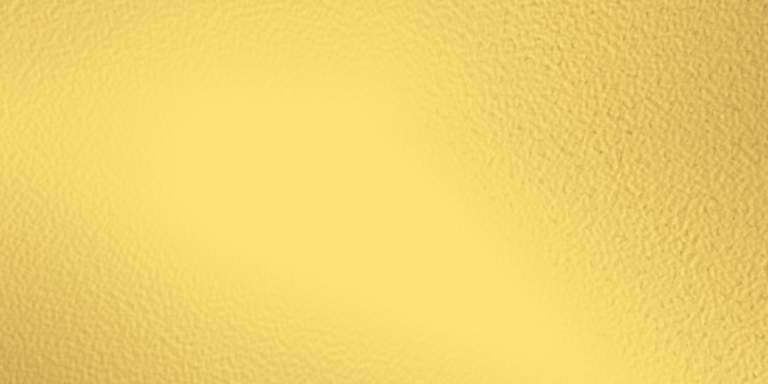
Write a Shadertoy shader that draws this texture.

```glsl
// Brushed gold foil: a soft diagonal sheen over fine embossed grain and dark pits.

const vec3  GOLD_LIGHT   = vec3(0.995, 0.885, 0.460);
const vec3  GOLD_DARK    = vec3(0.760, 0.620, 0.310);
const vec2  SHEEN_CENTRE = vec2(0.95, 0.50);
const float GRAIN_SCALE  = 70.0;   // grain cells per canvas height
const float PIT_SCALE    = 58.0;   // pit cells per canvas height
const float EMBOSS_STEP  = 0.40;   // relief light offset, in grain cells
const float RELIEF_LEFT  = 0.60;
const float RELIEF_RIGHT = 0.80;
const float PIT_DEPTH    = 0.24;

// Random gradient for a lattice cell
vec2 cellGradient(vec2 cell) {
    uvec2 n = uvec2(ivec2(cell) + 4096);
    uint h = n.x * 1597u ^ n.y * 51749u;
    h = (h ^ (h >> 15u)) * 739397u;
    h = (h ^ (h >> 13u)) * 83492u + h;
    h ^= h >> 16u;
    float angle = float(h & 65535u) / 65536.0 * 6.28319;
    return vec2(cos(angle), sin(angle));
}

float gradientNoise(vec2 p) {
    vec2 i = floor(p), f = p - i;
    vec2 u = f * f * f * (f * (f * 6.0 - 15.0) + 10.0);
    vec2 e = vec2(1.0, 0.0);
    float a = dot(cellGradient(i), f);
    float b = dot(cellGradient(i + e.xy), f - e.xy);
    float c = dot(cellGradient(i + e.yx), f - e.yx);
    float d = dot(cellGradient(i + e.xx), f - e.xx);
    return mix(mix(a, b, u.x), mix(c, d, u.x), u.y);
}

// Height of the hammered surface: two rotated octaves of grain
float grainHeight(vec2 p) {
    vec2 q = mat2(0.8, 0.6, -0.6, 0.8) * p;
    return gradientNoise(q) + 0.45 * gradientNoise(p * 1.8 + 37.0);
}

// Positive part with a rounded corner
float softRamp(float x) {
    return 0.5 * (x + sqrt(x * x + 0.006));
}

// Signed distance to the right of the curved sheen ridge
float rightOfSheen(vec2 p) {
    float bend = max(0.65 - p.y, 0.0);
    return p.x - (0.98 + 0.85 * bend);
}

// Large scale darkness: 0 in the sheen, towards 1 at the dark rims
float sheenTone(vec2 p, float right) {
    float rightShade  = 0.70 * softRamp(right);
    float cornerShade = 1.05 * softRamp(0.60 - 0.39 * p.x - p.y);
    float topShade    = 0.80 * softRamp(p.y - 0.72) * smoothstep(1.7, 0.8, p.x);
    float leftShade   = 0.17 * smoothstep(0.6, 0.0, p.x);
    return rightShade + cornerShade + topShade + leftShade - 0.035;
}

void mainImage(out vec4 fragColor, in vec2 fragCoord) {
    vec2 p = fragCoord / iResolution.y;
    p.x *= 2.0 * iResolution.y / iResolution.x;

    float right = rightOfSheen(p);
    float tone = sheenTone(p, right);
    float rightMask = smoothstep(-0.05, 0.50, right);

    // Embossed grain, lit outwards from the sheen
    vec2 outward = p - SHEEN_CENTRE;
    vec2 light = outward / (length(outward) + 0.1);
    vec2 g = p * GRAIN_SCALE * vec2(1.08, 0.92);
    float relief = grainHeight(g + light * EMBOSS_STEP) - grainHeight(g - light * EMBOSS_STEP);
    float strength = mix(RELIEF_LEFT, RELIEF_RIGHT, rightMask) * clamp(tone + 0.02, 0.0, 0.36);

    // Scattered dark pits on the right side
    vec2 pitPos = mat2(0.94, 0.34, -0.34, 0.94) * (p * PIT_SCALE * vec2(1.15, 0.85)) + 91.0;
    float pits = smoothstep(0.24, 0.44, gradientNoise(pitPos));

    tone += relief * strength + PIT_DEPTH * pits * rightMask;
    fragColor = vec4(mix(GOLD_LIGHT, GOLD_DARK, clamp(tone, 0.0, 1.2)), 1.0);
}
```
